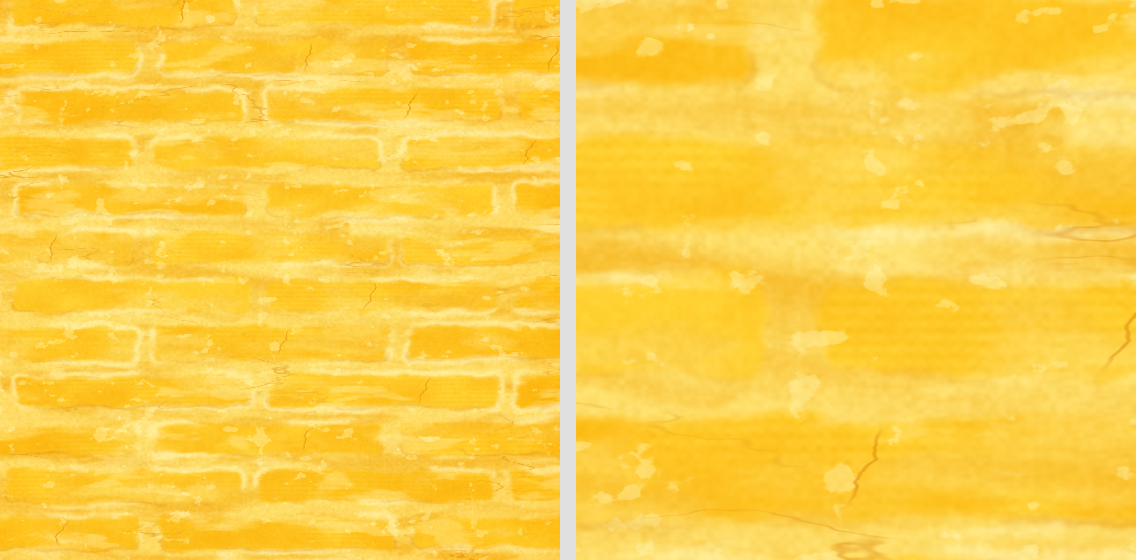
Left: the whole. Right: its middle third, enlarged.
Reproduce this texture procedurally as a WebGL 1 fragment shader.

```glsl
precision highp float;
// Weathered yellow-painted brick wall with wide smeared mortar, pale limewash and cracks.
uniform vec2 u_resolution;

float hash(vec2 p) {
  return fract(sin(dot(p, vec2(127.1, 311.7))) * 43758.5453);
}

float noise(vec2 p) {
  vec2 i = floor(p), f = fract(p);
  f = f * f * (3.0 - 2.0 * f);
  return mix(mix(hash(i), hash(i + vec2(1.0, 0.0)), f.x),
             mix(hash(i + vec2(0.0, 1.0)), hash(i + 1.0), f.x), f.y);
}

float fbm(vec2 p) {
  float sum = 0.0, amp = 0.53;
  for (int i = 0; i < 5; i++) {
    sum += amp * noise(p);
    p = mat2(1.9, 0.5, -0.5, 1.9) * p + 17.3;
    amp *= 0.5;
  }
  return sum;
}

float roundedBox(vec2 p, vec2 halfSize, float radius) {
  vec2 e = abs(p) - halfSize + radius;
  return length(max(e, 0.0)) + min(max(e.x, e.y), 0.0) - radius;
}

void main() {
  vec2 uv = gl_FragCoord.xy / u_resolution;
  vec2 p = vec2(uv.x, 1.0 - uv.y);

  // Staggered courses with slightly wavering joints
  vec2 pitch = vec2(0.449, 0.085);
  vec2 bent = p + vec2(0.022, 0.011) * (vec2(fbm(p * 9.0), fbm(p * vec2(7.0, 13.0) + 40.0)) - 0.5);
  float row = floor((bent.y - 0.0182) / pitch.y + 0.5);
  float shift = 0.455 + 0.255 * mod(row, 2.0) + 0.02 * (hash(vec2(row, 3.0)) - 0.5);
  float column = floor((bent.x - shift) / pitch.x);
  vec2 id = vec2(column, row);
  vec2 q = bent - vec2(shift + (column + 0.5) * pitch.x, 0.0182 + row * pitch.y);

  // Each brick differs in size; its outline is crumbled
  float rnd = hash(id + 5.0);
  vec2 halfSize = vec2(0.200 + 0.010 * rnd, 0.025 + 0.004 * hash(id + 9.0));
  float d = roundedBox(q, halfSize, 0.010);
  d += 0.016 * (fbm(p * vec2(28.0, 50.0)) - 0.5);
  float brick = 1.0 - smoothstep(-0.005, 0.006, d);

  // Mortar smeared over some of the brick faces
  float smear = smoothstep(0.50, 0.72, fbm(p * vec2(8.0, 26.0) + 11.0));
  brick *= 1.0 - 0.65 * smear;

  // Mortar in long horizontal strokes
  float stroke = fbm(p * vec2(7.0, 38.0) + 2.0 * fbm(p * 6.0));
  vec3 mortar = mix(vec3(0.975, 0.755, 0.20), vec3(0.995, 0.87, 0.41),
                    smoothstep(0.25, 0.70, stroke));

  // Brick faces with blotches and, on some, a faint woven imprint
  float blotch = fbm(p * vec2(15.0, 24.0) + 60.0);
  vec3 face = mix(vec3(0.99, 0.735, 0.09), vec3(1.0, 0.825, 0.20),
                  smoothstep(0.15, 0.85, 0.7 * blotch + 0.3 * hash(id + 21.0)));
  float weave = sin(p.y * 800.0 + 3.0 * blotch) * (0.6 + 0.4 * sin(p.x * 700.0));
  face += vec3(0.006, 0.016, 0.03) * weave * step(0.45, rnd) * smoothstep(0.35, 0.6, blotch);
  vec3 color = mix(mortar, face, brick);

  // Pale limewash caught along the brick edges, and small chips
  float rim = exp(-pow((d - 0.004) / 0.006, 2.0));
  float wash = rim * smoothstep(0.47, 0.66, fbm(p * vec2(6.0, 19.0) + 31.0));
  wash += 0.5 * smoothstep(0.62, 0.74, fbm(p * vec2(10.0, 34.0) + 77.0));
  wash += 0.6 * smoothstep(0.70, 0.76, fbm(p * vec2(45.0, 60.0) + 90.0));
  color = mix(color, vec3(1.0, 0.935, 0.62), 0.8 * min(wash, 1.0));

  // Shaded lower edge of the bricks
  float lip = exp(-pow((d - 0.002) / 0.003, 2.0)) * smoothstep(0.0, 0.02, q.y);
  color -= vec3(0.03, 0.07, 0.07) * lip * smoothstep(0.42, 0.62, fbm(p * vec2(11.0, 20.0) + 8.0));

  // Thin creases in the mortar and steep cracks across a few bricks
  float crease = 1.0 - smoothstep(0.0, 0.016, abs(fbm(p * vec2(5.0, 24.0) + 53.0) - 0.5));
  crease *= smoothstep(0.52, 0.68, fbm(p * vec2(7.0, 11.0) + 19.0)) * (1.0 - 0.6 * brick);
  float path = q.x - 0.22 * (hash(id + 33.0) - 0.5) + 0.3 * q.y
             - 0.035 * (fbm(vec2(p.y * 45.0, rnd * 20.0)) - 0.5);
  float crack = (1.0 - smoothstep(0.0004, 0.0022, abs(path))) * step(0.72, hash(id + 47.0));
  crack *= 1.0 - smoothstep(0.012, 0.028, abs(q.y));
  color = mix(color, vec3(0.88, 0.57, 0.07), min(0.5 * crease + 0.6 * crack, 0.75));

  // Sandy grain, rougher on the mortar
  float grain = noise(p * 230.0) + 0.6 * noise(p * 410.0 + 7.0) - 0.8;
  color += vec3(0.014, 0.032, 0.055) * grain * mix(1.3, 0.7, brick);

  // Warmer toward the borders
  color -= vec3(0.0, 0.035, 0.06) * smoothstep(0.3, 0.75, length(uv - vec2(0.45, 0.45)));
  gl_FragColor = vec4(clamp(color, 0.0, 1.0), 1.0);
}
```
